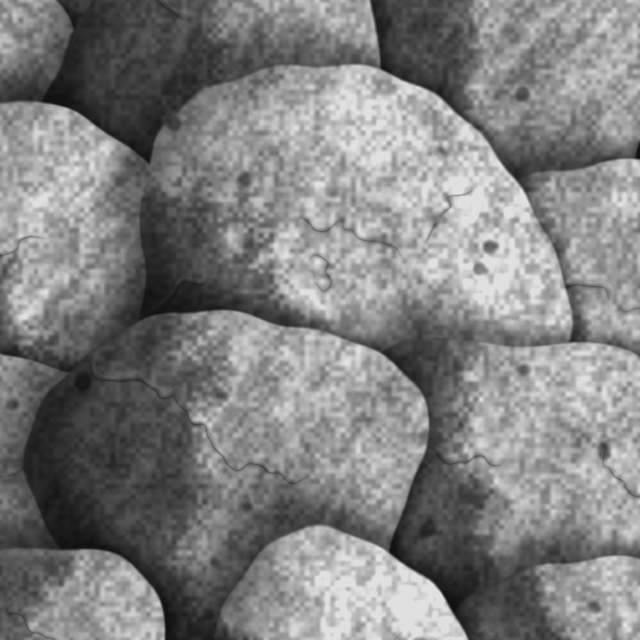
This texture is drawn by a Shadertoy shader. Its source:

```glsl
vec2 hash2(vec2 p) {
    vec3 q = fract(vec3(p.xyx) * vec3(0.1031, 0.1030, 0.0973));
    q += dot(q, q.yzx + 33.33);
    return fract((q.xx + q.yz) * q.zy);
}

mat2 rotate(float a) {
    return mat2(cos(a), sin(a), -sin(a), cos(a));
}

// Smooth random values centred on zero
float grain(vec2 p) {
    vec2 i = floor(p) + 70.0, f = smoothstep(0.0, 1.0, fract(p));
    vec2 e = vec2(1, 0);
    return mix(mix(hash2(i).x, hash2(i + e).x, f.x),
               mix(hash2(i + e.yx).x, hash2(i + 1.0).x, f.x), f.y) - 0.5;
}

// Distance to the nearest scattered point
float cells(vec2 p) {
    vec2 base = floor(p);
    float nearest = 2.0;
    for (int y = -1; y <= 1; y++)
        for (int x = -1; x <= 1; x++) {
            vec2 cell = base + vec2(x, y);
            nearest = min(nearest, length(cell + hash2(cell + 50.0) - p));
        }
    return nearest;
}

float waves(vec2 p) {
    float sum = 0.0, amp = 0.5;
    for (int i = 0; i < 4; i++) {
        sum += amp * sin(p.x + 1.7 * sin(p.y * 0.8 + float(i))) * cos(p.y + sin(p.x * 0.7));
        p = rotate(0.9) * p * 1.9 + 3.1;
        amp *= 0.6;
    }
    return sum;
}

// Signed distance to a lumpy rounded boulder
float boulder(vec2 p, vec2 size, vec2 seed) {
    vec2 q = rotate((seed.x - 0.5) * 0.9) * p / size;
    float a = atan(q.y, q.x);
    float r = pow(pow(abs(q.x), 2.7) + pow(abs(q.y), 2.7), 0.37);
    r *= 1.0 + 0.07 * sin(3.0 * a + 6.3 * seed.y) + 0.03 * sin(5.0 * a + 9.0 * seed.x);
    return (r - 1.0) * min(size.x, size.y);
}

float stoneShade(vec2 p, vec2 size, float d, vec2 seed, vec2 uv) {
    // Domed form lit from the upper right
    float r = clamp(1.0 + d / min(size.x, size.y), 0.0, 1.0);
    vec2 outward = normalize(p / size + 0.0001);
    vec3 normal = normalize(vec3(outward * pow(r, 2.2), sqrt(1.02 - r * r * r)));
    float light = max(dot(normal, normalize(vec3(0.55, 0.42, 0.72))), 0.0);
    float shade = 0.2 + 0.43 * light;

    // Worn facet on the shadow side, with a pale ridge
    vec2 facetDir = rotate((seed.y - 0.5) * 1.6) * vec2(0.9, 0.3);
    float wobble = waves(uv * 13.0 + seed * 20.0);
    float speck = grain(uv * 125.0);
    float facet = dot(p / size, facetDir) + 0.2 * wobble + 0.2 * seed.x + 0.06 * speck;
    shade *= mix(0.66, 1.12, smoothstep(-0.13, 0.1, facet));
    shade += 0.07 * exp(-abs(facet - 0.1) * 16.0);
    shade *= 0.85 + 0.3 * seed.y;

    // Mottling, slanted streaks and mineral grain
    vec2 slant = rotate(-0.5 + 1.3 * seed.x) * uv + 0.012 * wobble;
    float streak = grain(slant * vec2(50.0, 9.0)) + 0.6 * grain(slant * vec2(95.0, 22.0));
    float mottle = grain(uv * 22.0) + 0.8 * grain(uv * 52.0);
    shade *= 1.0 + 0.12 * wobble + 0.24 * streak + 0.2 * mottle + 0.42 * speck;

    // Wavering fissure with a lit lip, broken into short lengths
    float fissure = dot(p / size, rotate(1.1) * facetDir) + 0.35 * wobble - 0.25;
    float broken = smoothstep(0.0, 0.2, grain(uv * 7.0 + seed * 30.0));
    shade *= 1.0 - 0.4 * broken * exp(-abs(fissure) * 55.0);
    shade += 0.07 * broken * exp(-abs(fissure - 0.06) * 35.0);

    // Sparse ragged pits and a light worn rim
    float pit = cells(uv * vec2(4.6, 4.0) + seed * 9.0) + 0.05 * mottle;
    shade *= 1.0 - 0.45 * (1.0 - smoothstep(0.02, 0.07, pit));
    float rim = smoothstep(-0.022, -0.006, d) * smoothstep(-0.3, 0.6, outward.y + 0.4 * outward.x);
    return shade + 0.07 * rim;
}

void mainImage(out vec4 fragColor, in vec2 fragCoord) {
    vec2 uv = fragCoord / iResolution.y;
    float soft = max(0.003, 1.0 / iResolution.y);
    float grey = 0.16 + 0.05 * waves(uv * 18.0);

    // Rows from back to front, each painted from the outside in
    for (int row = 0; row < 5; row++)
        for (int k = 4; k >= 0; k--) {
            int odd = row & 1;
            int col = 1 - odd + (k + 1) / 2 * (2 * (k & 1) - 1);
            vec2 seed = hash2(vec2(col, row) * 7.0 + 23.0);
            vec2 center = vec2(0.08 + 0.42 * float(col) + 0.3 * float(odd),
                               1.12 - 0.3 * float(row));
            center += (seed.yx - 0.5) * 0.08;
            vec2 size = vec2(0.2, 0.205) + 0.05 * seed;
            size *= 1.5 - min(length(center - 0.5), 0.52);

            vec2 p = uv - center;
            float d = boulder(p, size, seed) + 0.004 * sin(uv.x * 47.0) * sin(uv.y * 41.0);

            // Contact shadow, wider on the left of each stone
            float reach = mix(0.1, 0.03, smoothstep(-0.6, 0.6, p.x / size.x));
            grey *= mix(0.45, 1.0, smoothstep(-0.01, reach, d));
            if (d < soft)
                grey = mix(stoneShade(p, size, d, seed, uv), grey, smoothstep(-soft, soft, d));
        }

    fragColor = vec4(vec3(clamp(grey * 1.04, 0.07, 0.88)), 1.0);
}
```
